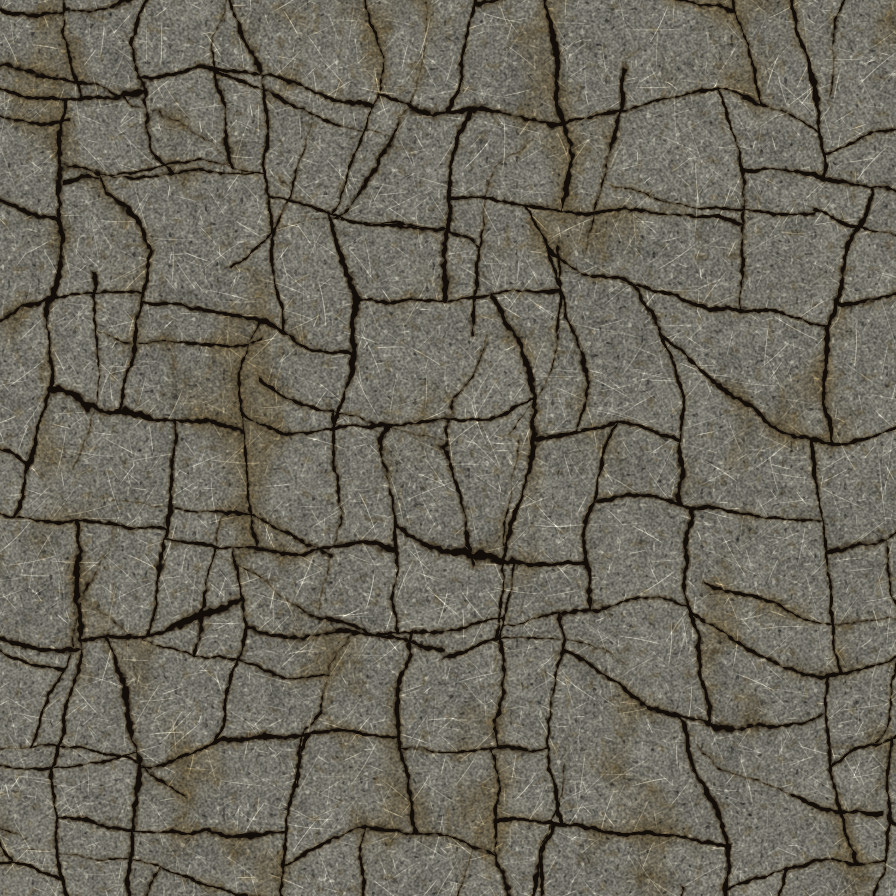
A WebGL 2 fragment shader for this texture:

```glsl
#version 300 es
precision highp float;
// Weathered grey crust split by dark cracks, with rusty stains and fine scratches.
// Cracks are bowed segments on a jittered lattice, alternating upright and level
// so that each one ends on its neighbours; gradient noise roughens everything.

#define PLATES 8.2          // main plates across the canvas
#define CRACK_WIDTH 0.0018  // half width of a main crack
#define BOW 0.26            // curvature of the cracks
#define WARP 0.034          // large scale bending
#define GRAIN 0.25          // contrast of the fine grain
#define SCRATCHES 36        // layers of scratches
#define SCRATCH_GRID 13.0   // scratches per layer across the canvas
#define STONE vec3(0.455, 0.449, 0.414)
#define RUST vec3(0.385, 0.345, 0.255)
#define SOIL vec3(0.25, 0.21, 0.145)
#define PIT vec3(0.07, 0.052, 0.035)

uniform vec2 u_resolution;
out vec4 fragColor;

vec2 hash2(vec2 p) {
    vec3 q = fract(p.xyx * vec3(0.1031, 0.1030, 0.0973));
    q += dot(q, q.yzx + 33.33);
    return fract((q.xx + q.yz) * q.zy);
}

float corner(vec2 cell, vec2 f) {
    float a = 6.2832 * hash2(cell).x;
    return dot(vec2(cos(a), sin(a)), f);
}

float noise(vec2 p) {
    vec2 i = floor(p), f = p - i, e = vec2(1, 0);
    vec2 u = f * f * f * (f * (f * 6.0 - 15.0) + 10.0);
    return mix(mix(corner(i, f), corner(i + e, f - e), u.x),
               mix(corner(i + e.yx, f - e.yx), corner(i + 1.0, f - 1.0), u.x), u.y);
}

vec2 noise2(vec2 p) {
    return vec2(noise(p), noise(p + vec2(37.3, 91.7)));
}

mat2 turn(float a) {
    return mat2(cos(a), sin(a), -sin(a), cos(a));
}

// Sideways shift of the segment at a lattice vertex, at distance s along it
float bend(vec2 vertex, float s) {
    vec2 a = hash2(vertex + 11.0), b = hash2(vertex + 53.0) - 0.5;
    return 0.66 * (a.x - 0.5) + 0.42 * b.x * s + 2.0 * BOW * b.y * (s * s - 0.4);
}

// Signed distance to the cracks; "loose" ones are sparse and taper to dead ends
float cracks(vec2 uv, float scale, float halfWidth, bool loose) {
    vec2 p = uv * scale, base = floor(p);
    float nearest = 1.0;
    for (int j = -1; j <= 2; j++)
    for (int i = -1; i <= 2; i++) {
        vec2 v = base + vec2(i, j), d = p - v, h = hash2(v + 7.0);
        bool upright = mod(v.x + v.y, 2.0) < 0.5;
        vec2 q = upright ? d : d.yx;            // x across, y along the segment
        vec2 along = upright ? vec2(0, 1) : vec2(1, 0);
        float low = bend(v - along, q.x) - 1.0;
        float high = bend(v + along, q.x) + 1.0;
        float slope = bend(v, q.y + 0.05) - bend(v, q.y - 0.05);
        float side = abs(q.x - bend(v, q.y)) / length(vec2(1.0, 10.0 * slope));
        float dist = max(side, max(low - q.y, q.y - high)) / scale;
        float width = halfWidth * (0.55 + 0.6 * h.x);
        if (loose) {
            float s = h.y < 0.5 ? q.y : -q.y;
            width = halfWidth * (h.x < 0.36 ? min(0.45 - 1.2 * s, 0.85) : -6.0);
        }
        nearest = min(nearest, dist - width);
    }
    return nearest;
}

// Thin bright strokes, one per cell of each rotated grid
float scratches(vec2 uv, float pixel) {
    float sum = 0.0;
    for (int k = 0; k < SCRATCHES; k++) {
        vec2 p = turn(2.4 * float(k)) * uv * SCRATCH_GRID + 17.0 * float(k);
        vec2 id = floor(p), f = p - id - 0.5;
        vec2 h = hash2(id), g = hash2(id + 71.0);
        float y = f.y - 0.5 * (h.x - 0.5) - 0.5 * (h.y - 0.5) * f.x - 0.4 * (g.x - 0.5) * f.x * f.x;
        float line = 1.0 - smoothstep(0.0, 0.0003 + 0.8 * pixel, abs(y) / SCRATCH_GRID);
        float reach = 0.08 + 0.38 * g.y * g.y;
        sum += line * (1.0 - smoothstep(0.5 * reach, reach, abs(f.x))) * h.x * g.x;
    }
    return sum;
}

void main() {
    float pixel = 1.0 / u_resolution.y;
    vec2 uv = gl_FragCoord.xy * pixel;

    // Crack network on bent, ragged coordinates
    vec2 bent = uv + WARP * noise2(uv * 4.5) + 0.015 * noise2(uv * 13.0);
    bent += 0.004 * noise2(uv * 37.0) + 0.0024 * noise2(uv * 95.0);
    float gap = cracks(bent + 3.0, PLATES, CRACK_WIDTH, false);
    gap = min(gap, cracks(turn(0.2) * bent + 9.37, PLATES * 1.1, CRACK_WIDTH * 0.85, true));
    gap += 0.0018 * noise(uv * 27.0) + 0.0022 * noise(uv * 160.0);

    // Stone surface: blotches, grain, flecks and scratches
    float fleck = noise(uv * 150.0 + 5.0);
    float tone = 0.985 + 0.07 * noise(uv * 8.0) + 0.13 * noise(uv * 34.0) + 0.16 * noise(uv * 90.0);
    tone += GRAIN * noise(turn(0.64) * uv * 200.0) + 1.5 * GRAIN * noise(turn(1.1) * uv * 350.0);
    tone += 0.3 * smoothstep(0.32, 0.5, fleck) - 0.3 * smoothstep(0.32, 0.5, -fleck);
    tone += 0.62 * scratches(uv, pixel);

    // Rust gathers along cracks and in faint patches drawn out downwards
    float patches = noise(uv * vec2(9.0, 4.5) + 2.0) + 0.6 * noise(uv * vec2(28.0, 17.0));
    float reach = 0.0035 + 0.012 * smoothstep(0.05, 0.5, patches);
    float rust = exp(-max(gap, 0.0) / reach) * (0.5 + 0.5 * smoothstep(-0.1, 0.4, patches));
    rust += 0.22 * smoothstep(0.2, 0.6, patches) + 0.5 * smoothstep(0.2, 0.5, noise(uv * 75.0));
    vec3 color = mix(STONE, RUST, clamp(rust, 0.0, 1.0)) * tone;

    // Soiled rims and dark openings
    color = mix(color, SOIL * tone, 0.8 * (1.0 - smoothstep(0.0, 0.0022 + 0.5 * pixel, gap)));
    color = mix(PIT, color, smoothstep(-0.5 * pixel, 0.5 * pixel, gap));
    fragColor = vec4(color, 1.0);
}
```
